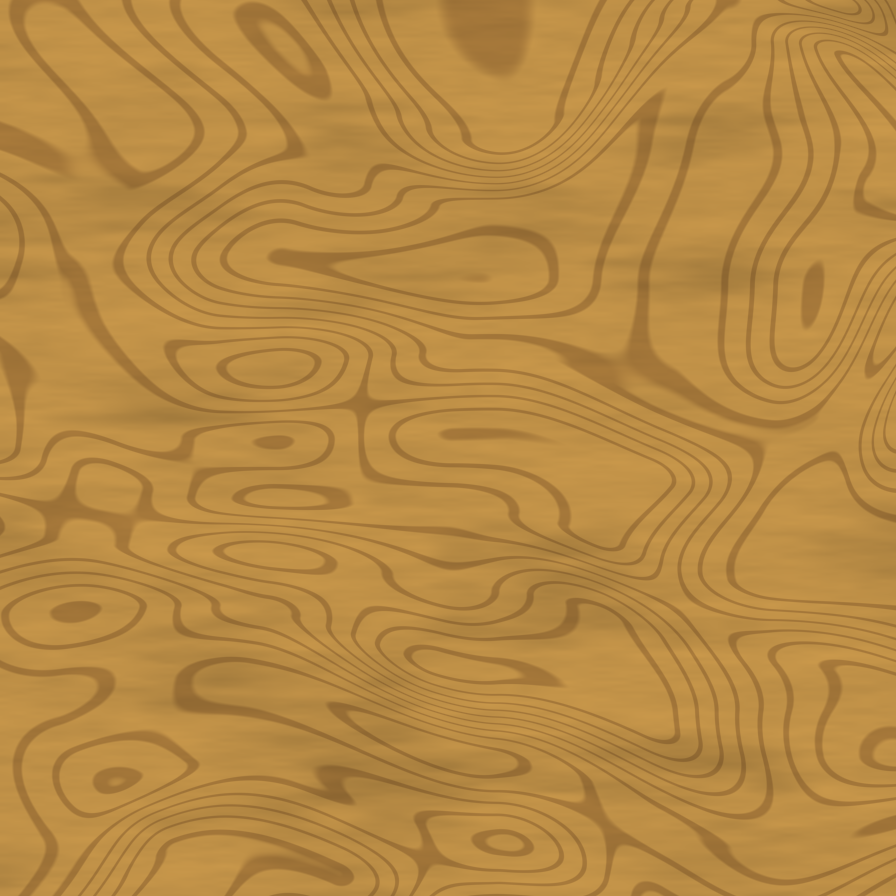
A three.js fragment shader for this texture:

```glsl
// Flat-sawn wood: dark growth rings over honey-coloured timber.
// The rings are contour bands of a warped, sideways-stretched value noise;
// fine horizontal fibres and soft smudges then shade the whole board.

#define WOOD_COLOR vec3(0.755, 0.570, 0.280)
#define RING_COLOR vec3(0.635, 0.460, 0.222)
#define FIGURE_SCALE vec2(5.0, 10.5)
#define RING_COUNT 9.5
#define RING_WIDTH 0.20
#define RING_SOFTNESS 0.035
#define WARP_AMOUNT vec2(0.45, 1.7)
#define FIBRE_CONTRAST 0.10
#define SMUDGE_CONTRAST 0.13

varying vec2 vUv;

float hash(vec2 cell) {
  return fract(sin(dot(cell, vec2(127.1, 311.7))) * 43758.5453);
}

float valueNoise(vec2 p) {
  vec2 cell = floor(p);
  vec2 f = fract(p);
  f = f * f * (3.0 - 2.0 * f);
  float low = mix(hash(cell), hash(cell + vec2(1.0, 0.0)), f.x);
  float high = mix(hash(cell + vec2(0.0, 1.0)), hash(cell + vec2(1.0, 1.0)), f.x);
  return mix(low, high, f.y);
}

// Stretched noise whose level sets are the growth rings
float ringField(vec2 uv) {
  vec2 p = uv * FIGURE_SCALE;
  vec2 bend = vec2(valueNoise(p * 0.6 + 31.7), valueNoise(p * vec2(0.65, 0.3) + 74.2));
  p += WARP_AMOUNT * (bend - 0.5) * 2.0;
  return valueNoise(p + 5.3) * RING_COUNT;
}

// Constant share of each contour interval, so lines swell on gentle slopes
float ringMask(vec2 uv) {
  const float stepSize = 0.001;
  float field = ringField(uv);
  vec2 slope = vec2(ringField(uv + vec2(stepSize, 0.0)),
                    ringField(uv + vec2(0.0, stepSize))) - field;
  float soft = max(RING_SOFTNESS, length(slope) * 0.9);
  float offset = abs(fract(field) - 0.5);
  float halfWidth = 0.5 * RING_WIDTH;
  return 1.0 - smoothstep(halfWidth - soft, halfWidth + soft, offset);
}

// Layers of thin horizontal streaks, centred on zero
float fibres(vec2 uv) {
  float sum = 0.0;
  float weight = 0.5;
  vec2 scale = vec2(9.0, 60.0);
  for (int i = 0; i < 3; i++) {
    sum += weight * (valueNoise(uv * scale + 17.0 * float(i)) - 0.5);
    scale *= vec2(2.3, 2.1);
    weight *= 0.75;
  }
  return sum;
}

// Broad darker patches, ragged along the grain
float smudges(vec2 uv) {
  float patches = valueNoise(uv * vec2(5.0, 13.0) + 53.0);
  float ragged = valueNoise(uv * vec2(16.0, 75.0) + 91.0);
  return smoothstep(0.5, 1.1, patches * 0.75 + ragged * 0.35);
}

void main() {
  vec3 color = mix(WOOD_COLOR, RING_COLOR, ringMask(vUv));
  float shade = 1.0 + FIBRE_CONTRAST * fibres(vUv) - SMUDGE_CONTRAST * smudges(vUv);
  gl_FragColor = vec4(color * shade, 1.0);
}
```
